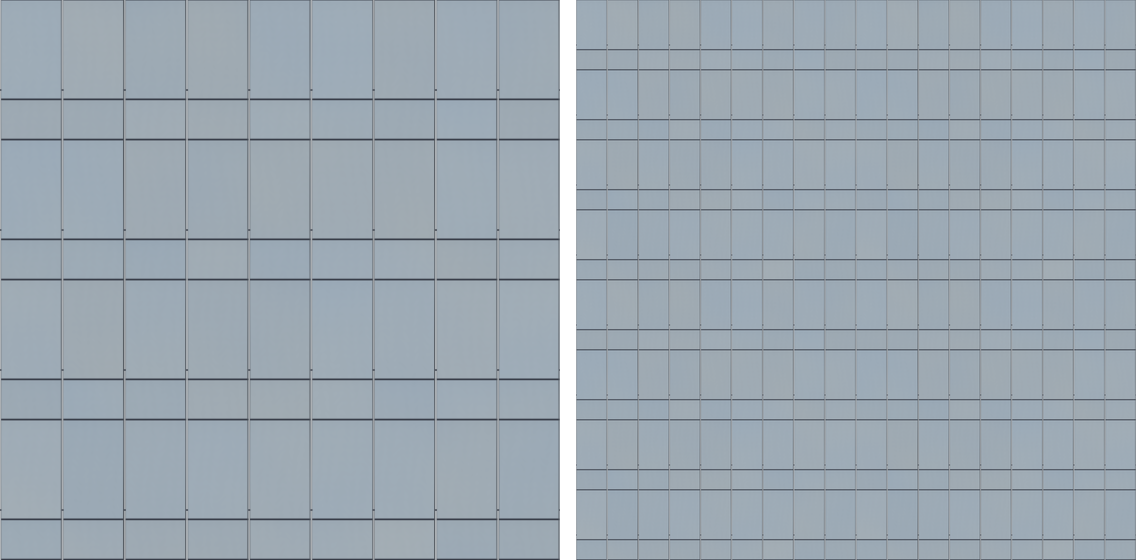
Left: one tile. Right: repeated 2 by 2.
A WebGL 1 fragment shader for this texture:

```glsl
precision highp float;
uniform vec2 u_resolution;

const float TAU = 6.2831853;
const vec2 REPEATS = vec2(9.0, 4.0);      // columns and storeys
const float SPANDREL = 0.287;             // share of a storey below its middle joint
const float JOINT_HALF = 0.00155;         // half thickness of the horizontal joints
const float JOINT_LIFT = 0.0008;
const float BAR_LEFT = -0.0008;           // pale face of the vertical bar
const float BAR_RIGHT = 0.0020;
const float SHADOW_WIDTH = 0.0016;        // dark gaps beside the bar
const float CLIP_HEIGHT = 0.357;          // bracket position within a storey
const vec2 CLIP_HALF = vec2(0.0019, 0.0014);
const float TINT_SPREAD = 0.020;
const float CLOUD_DEPTH = 0.006;
const float GRAIN_DEPTH = 0.003;

const vec3 GLASS = vec3(0.620, 0.670, 0.710);
const vec3 BAR = vec3(0.675, 0.690, 0.705);
const vec3 JOINT = vec3(0.215, 0.235, 0.280);
const vec3 GAP = vec3(0.300, 0.320, 0.345);
const vec3 COOL_SHIFT = vec3(-0.8, -0.1, 0.7);

float hash(vec2 p) {
  return fract(sin(dot(p, vec2(12.99, 78.23))) * 4375.85);
}

// Box-filtered coverage of the interval from lo to hi
float band(float x, float lo, float hi, float px) {
  return clamp((min(x + 0.5 * px, hi) - max(x - 0.5 * px, lo)) / px, 0.0, 1.0);
}

// Signed offset to the nearest whole number
float nearest(float x) {
  return fract(x + 0.5) - 0.5;
}

// Broad drift built from whole-number waves, so it wraps
float clouds(vec2 uv) {
  vec2 a = TAU * uv;
  return 0.5 * sin(a.x + 2.0 * a.y + 1.3 + sin(2.0 * a.x - a.y))
       + 0.3 * sin(3.0 * a.x - 2.0 * a.y + 0.7)
       + 0.3 * sin(5.0 * a.y + 2.0 * a.x + 1.5 * sin(3.0 * a.x + 4.0));
}

// Fine mottling with faint vertical streaks
float grain(vec2 uv) {
  vec2 a = TAU * uv;
  float streaks = sin(47.0 * a.x + 2.0 * sin(3.0 * a.y) + sin(19.0 * a.x));
  float mottle = sin(31.0 * a.x + 2.0 * sin(23.0 * a.y))
               * sin(37.0 * a.y + 2.0 * sin(29.0 * a.x));
  return 0.4 * streaks + 0.6 * mottle;
}

vec3 glassPanel(vec2 uv, vec2 cell, vec2 local) {
  float isTall = step(SPANDREL, local.y);
  vec2 id = vec2(cell.x, 2.0 * cell.y + isTall);
  float along = mix(local.y / SPANDREL, (local.y - SPANDREL) / (1.0 - SPANDREL), isTall);

  float tint = hash(id + 3.0) - 0.5;
  float light = hash(id + 17.0) - 0.5;
  float slope = hash(id + 41.0) - 0.2;
  float drift = clouds(uv);

  vec3 color = GLASS + COOL_SHIFT * TINT_SPREAD * (tint + 0.5 * slope * (along - 0.5));
  color += 0.6 * TINT_SPREAD * light + CLOUD_DEPTH * drift * vec3(1.0, 0.5, -0.4);
  color += GRAIN_DEPTH * grain(uv);

  // Slight soiling under the upper edge
  return color - 0.018 * exp(-(1.0 - along) * mix(9.0, 22.0, isTall));
}

void main() {
  vec2 uv = gl_FragCoord.xy / u_resolution;
  vec2 px = 1.0 / u_resolution;
  vec2 grid = uv * REPEATS;
  vec2 local = fract(grid);
  vec3 color = glassPanel(uv, floor(grid), local);

  // Horizontal joints at the foot and middle of each storey
  float foot = nearest(grid.y) / REPEATS.y - JOINT_LIFT;
  float middle = nearest(grid.y - SPANDREL) / REPEATS.y - JOINT_LIFT;
  float jointY = abs(foot) < abs(middle) ? foot : middle;
  color += 0.02 * band(jointY, -2.5 * JOINT_HALF, -JOINT_HALF, px.y);
  color = mix(color, JOINT, band(jointY, -JOINT_HALF, JOINT_HALF, px.y));

  // Vertical bars, with dark gaps that vary from bar to bar
  float barX = nearest(grid.x) / REPEATS.x;
  float barId = mod(floor(grid.x + 0.5), REPEATS.x);
  float wear = hash(vec2(barId, 7.0));
  float worn = 0.12 * sin(TAU * 3.0 * uv.y + 9.0 * wear);
  float leftGap = band(barX, BAR_LEFT - SHADOW_WIDTH * (0.7 + 0.6 * wear), BAR_LEFT, px.x);
  float rightGap = band(barX, BAR_RIGHT, BAR_RIGHT + 0.6 * SHADOW_WIDTH, px.x);
  color = mix(color, GAP, leftGap * (0.75 + worn));
  color = mix(color, GAP, rightGap * (0.65 - 0.4 * wear + worn));
  vec3 barColor = BAR - 0.07 * hash(vec2(barId, 23.0)) + 0.1 * worn;
  color = mix(color, barColor, band(barX, BAR_LEFT, BAR_RIGHT, px.x));

  // Small dark brackets on the bars
  float clipY = nearest(grid.y - CLIP_HEIGHT) / REPEATS.y;
  float clip = band(barX - 0.0006, -CLIP_HALF.x, CLIP_HALF.x, px.x)
             * band(clipY, -CLIP_HALF.y, CLIP_HALF.y, px.y);
  color = mix(color, JOINT, 0.85 * clip);

  gl_FragColor = vec4(color, 1.0);
}
```
